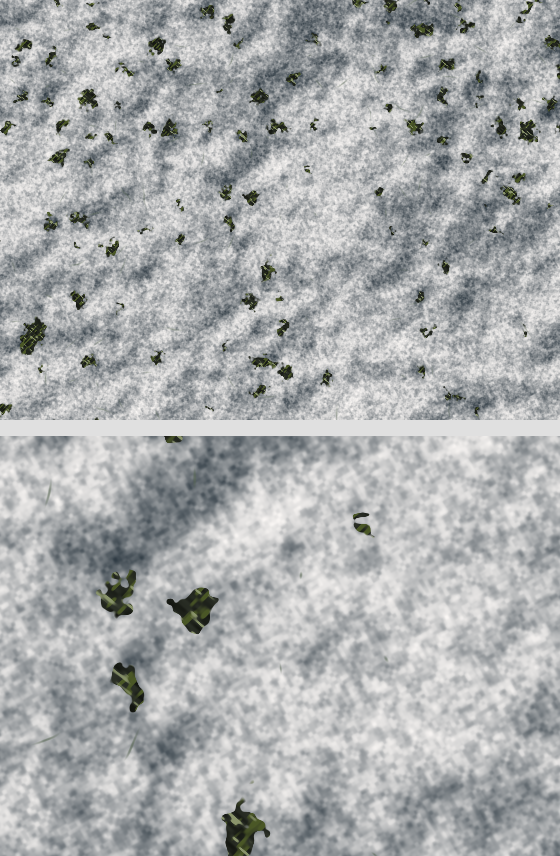
Top: the whole. Bottom: its middle third, enlarged.
A WebGL 1 fragment shader for this texture:

```glsl
precision highp float;
uniform vec2 u_resolution;

#define SNOW_TONE 0.69
#define BROAD_SHADE 0.50
#define SLOPE_SHADE 0.62
#define GRAIN_SHADE 0.50
#define GRAIN_SCALE 165.0
#define TUFT_CELL 0.08
#define TUFT_SIZE 0.014
#define CLUMP_CELL 0.28
#define CLUMP_SIZE 0.025
#define LIGHT_DIR vec2(0.64, -0.77)

// Hashes and noise
float hash(vec2 p) {
  vec3 q = fract(vec3(p.xyx) * 0.1031);
  q += dot(q, q.yzx + 33.33);
  return fract((q.x + q.y) * q.z);
}

vec2 hash2(vec2 p) {
  return vec2(hash(p + 17.0), hash(p + 71.0));
}

float noise(vec2 p) {
  vec2 i = floor(p);
  vec2 f = fract(p);
  f = f * f * f * (f * (f * 6.0 - 15.0) + 10.0);
  vec2 e = vec2(0.0, 1.0);
  return mix(mix(hash(i), hash(i + e.yx), f.x),
             mix(hash(i + e.xy), hash(i + e.yy), f.x), f.y);
}

vec2 rotate(vec2 p, float angle) {
  float c = cos(angle);
  float s = sin(angle);
  return vec2(c * p.x + s * p.y, c * p.y - s * p.x);
}

// Lumpy snow surface
float snowHeight(vec2 p) {
  return noise(p * 13.0) + 0.5 * noise(rotate(p, 0.6) * 27.0 + 5.0)
       + 0.16 * noise(rotate(p, 1.3) * 62.0 + 9.0);
}

// Crisp crystals over softer crumbs
float snowGrain(vec2 p) {
  vec2 g = rotate(p, 0.4) * GRAIN_SCALE;
  return 0.5 * noise(g) + 0.2 * noise(rotate(g, 0.9) * 0.53 + 30.0)
       + 0.3 * noise(rotate(g, 1.7) * 1.9 + 70.0) - 0.5;
}

float snowTone(vec2 p) {
  vec2 along = rotate(p, 0.9);
  float broad = 0.6 * noise(along * vec2(3.0, 6.0) + 40.0)
              + 0.4 * noise(along * vec2(7.0, 12.0) + 80.0) - 0.5;
  vec2 offset = LIGHT_DIR * 0.011;
  float slope = snowHeight(p - offset) - snowHeight(p + offset);
  float tone = SNOW_TONE + BROAD_SHADE * broad + SLOPE_SHADE * slope;
  // Soft limits on sunlit and shaded snow, with the grain on top
  tone -= 0.65 * max(tone - 0.78, 0.0);
  tone += 0.55 * max(0.48 - tone, 0.0);
  tone += GRAIN_SHADE * snowGrain(p);
  return tone - 0.4 * max(tone - 0.85, 0.0);
}

// Distance to scattered, stretched spots that gather in groups
float scatter(vec2 p, float cell, float chance, float size, float stretch) {
  vec2 home = floor(p / cell);
  float nearest = 1.0;
  for (int y = -1; y <= 1; y++) {
    for (int x = -1; x <= 1; x++) {
      vec2 id = home + vec2(float(x), float(y));
      vec2 key = id + cell * 1000.0;
      vec2 centre = (id + 0.15 + 0.7 * hash2(key)) * cell;
      vec2 pick = hash2(key + 131.0);
      float group = 0.2 + 1.6 * noise(centre * 4.0 + 12.0);
      vec2 q = rotate(p - centre, 6.2832 * hash(key + 211.0));
      q.x /= mix(1.0, stretch, pick.y);
      float radius = size * mix(0.3, 1.0, hash(key + 307.0));
      float d = length(q) - radius;
      if (pick.x < chance * group) nearest = min(nearest, d);
    }
  }
  return nearest;
}

// Shaded soil crossed by moss and pale blades
vec3 grassColour(vec2 p) {
  float strands = noise(rotate(p, 0.8) * vec2(90.0, 300.0));
  float crossing = noise(rotate(p, -0.7) * vec2(100.0, 320.0) + 50.0);
  vec3 soil = mix(vec3(0.07, 0.08, 0.06), vec3(0.20, 0.22, 0.18), crossing);
  vec3 col = mix(soil, vec3(0.29, 0.34, 0.15), smoothstep(0.55, 0.8, strands));
  return mix(col, vec3(0.54, 0.58, 0.42), smoothstep(0.76, 0.93, crossing));
}

void main() {
  vec2 p = gl_FragCoord.xy / u_resolution.y;
  float pixel = 1.0 / u_resolution.y;

  // Ragged outlines for the bare patches
  vec2 coarse = vec2(noise(p * 48.0), noise(p * 48.0 + 60.0)) - 0.5;
  vec2 fine = vec2(noise(p * 140.0), noise(p * 140.0 + 90.0)) - 0.5;
  vec2 ragged = p + 0.022 * coarse + 0.014 * fine;
  float patches = min(scatter(ragged, TUFT_CELL, 0.45, TUFT_SIZE, 1.9),
                      scatter(ragged, CLUMP_CELL, 0.6, CLUMP_SIZE, 2.8));
  float blades = scatter(p + 0.006 * coarse, 0.065, 0.3, 0.0013, 12.0);

  // Snow, cooler in shade and dimmed beside the patches
  float tone = snowTone(p) - 0.10 * exp(-max(patches, 0.0) * 130.0);
  vec3 col = tone + (0.81 - tone) * vec3(-0.08, 0.0, 0.06);

  // Stray blades, then the patches
  float bladeCover = 1.0 - smoothstep(-pixel, pixel, blades);
  col = mix(col, vec3(0.35, 0.41, 0.33), 0.6 * bladeCover);
  float patchCover = 1.0 - smoothstep(-pixel, pixel, patches);
  col = mix(col, grassColour(p), patchCover);

  gl_FragColor = vec4(clamp(col, 0.0, 1.0), 1.0);
}
```
